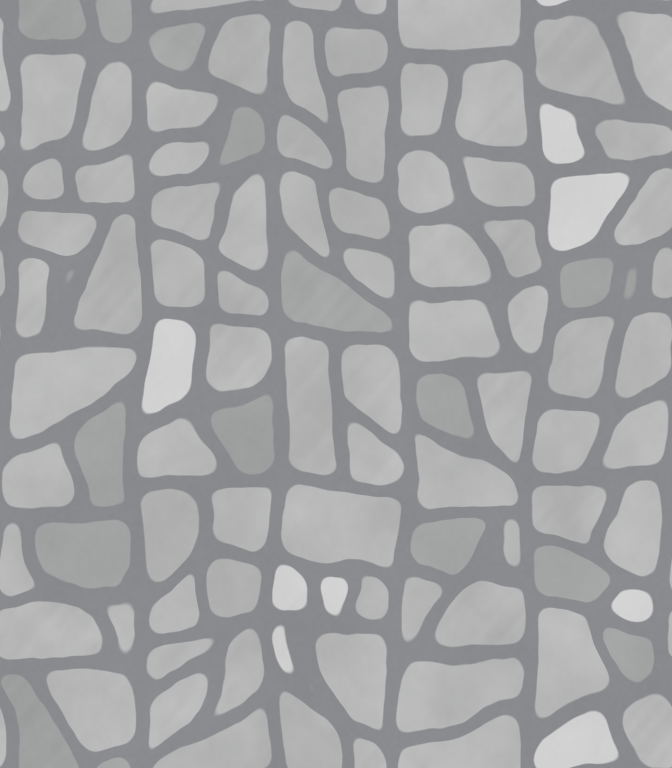
Give the GLSL for this texture, as a WebGL 2 fragment shader.

```glsl
#version 300 es
precision highp float;

#define BLOCKS 5.0
#define BLOCK_SIZE vec2(0.875, 1.0)
#define HALF_GAP 0.046
#define ROUNDING 0.11
#define TILT 1.1
#define BEND 0.16
#define SWAY 0.24
#define WOBBLE 0.065
#define ROUGHNESS 0.012
#define DARK_SHARE 0.17
#define PALE_SHARE 0.04

uniform vec2 u_resolution;
out vec4 fragColor;

// Integer hash giving three values in 0..1
vec3 hash3(vec3 key) {
    uvec3 v = uvec3(key) * 1664525u + 1013904223u;
    v.x += v.y * v.z; v.y += v.z * v.x; v.z += v.x * v.y;
    v ^= v >> 16u;
    v.x += v.y * v.z; v.y += v.z * v.x; v.z += v.x * v.y;
    return vec3(v >> 8u) / 16777216.0;
}

// Value noise that wraps after a whole number of lattice steps
vec3 wrapNoise(vec2 p, vec2 period, float seed) {
    vec2 i = floor(p), f = fract(p);
    f = f * f * (3.0 - 2.0 * f);
    vec2 a = mod(i, period), b = mod(i + 1.0, period);
    return mix(mix(hash3(vec3(a, seed)), hash3(vec3(b.x, a.y, seed)), f.x),
               mix(hash3(vec3(a.x, b.y, seed)), hash3(vec3(b, seed)), f.x), f.y);
}

vec3 tileNoise(vec2 uv, float count, float seed) {
    return wrapNoise(uv * count, vec2(count), seed) - 0.5;
}

float smoothMin(float a, float b) {
    float h = max(ROUNDING - abs(a - b), 0.0) / ROUNDING;
    return min(a, b) - h * h * ROUNDING * 0.25;
}

// Splits a block by slanted, bent cuts; returns distance to the nearest joint
float stoneDistance(vec2 q, vec2 cell, out float id) {
    vec2 p = fract(q) * BLOCK_SIZE;
    vec2 lo = vec2(0.0), hi = BLOCK_SIZE;
    vec2 border = min(p, BLOCK_SIZE - p);
    float d = smoothMin(border.x, border.y);
    id = 1.0;
    for (int level = 0; level < 3; level++) {
        vec2 extent = hi - lo;
        vec3 r = hash3(vec3(cell, id));
        vec3 r2 = hash3(vec3(cell, id + 100.0));
        if (r2.x > smoothstep(0.12, 0.6, extent.x * extent.y)) break;

        vec2 axis = extent.x * mix(0.8, 1.5, r.x) > extent.y ? vec2(1, 0) : vec2(0, 1);
        float span = dot(extent, axis.yx);
        float t = dot(p - lo, axis.yx) / span - 0.5;
        float cut = dot(lo + extent * mix(0.36, 0.64, r.y), axis);
        float tilt = (r.z - 0.5) * TILT;
        float bend = (r2.y - 0.5) * BEND;
        float s = dot(p, axis) - cut - span * (tilt * t + bend * sin(6.2832 * t));
        s *= inversesqrt(1.0 + tilt * tilt);

        d = smoothMin(d, abs(s));
        if (s > 0.0) lo = mix(lo, vec2(cut), axis);
        else hi = mix(hi, vec2(cut), axis);
        id = id * 2.0 + step(0.0, s);
    }
    return d;
}

void main() {
    vec2 uv = gl_FragCoord.xy / u_resolution;

    // Hand-laid irregularity of the courses and edges
    vec2 q = uv * BLOCKS;
    q += tileNoise(uv, 5.0, 11.0).xy * SWAY;
    q += tileNoise(uv, 16.0, 12.0).xy * WOBBLE;
    q += tileNoise(uv, 64.0, 13.0).xy * ROUGHNESS;
    float column = mod(floor(q.x), BLOCKS);
    q.y += hash3(vec3(column, 3.0, 7.0)).x * 0.5;
    vec2 cell = mod(floor(q), BLOCKS);

    float id;
    float d = stoneDistance(q, cell, id) - HALF_GAP;
    vec3 pick = hash3(vec3(cell, id + 200.0));

    // Soft stains and diagonal brush streaks
    float cloud = tileNoise(uv, 12.0, 21.0).x * 0.5 + tileNoise(uv, 27.0, 22.0).x * 0.3
                + tileNoise(uv, 70.0, 23.0).x * 0.15;
    vec2 slanted = vec2(70.0 * (uv.x - uv.y), 9.0 * (uv.x + uv.y));
    float streak = wrapNoise(slanted, vec2(70.0, 9.0), 24.0).x - 0.5;
    float grain = tileNoise(uv, 180.0, 25.0).x;

    // Stone tones
    vec3 stone = vec3(0.708, 0.711, 0.709) + (pick.y - 0.5) * 0.03;
    float stain = 0.085;
    if (pick.x < DARK_SHARE) {
        stone = vec3(0.630, 0.636, 0.635) + (pick.y - 0.5) * 0.03;
        stain = 0.05;
    } else if (pick.x > 1.0 - PALE_SHARE) {
        stone = vec3(0.820);
        stain = 0.04;
    }
    stone += cloud * stain + streak * 0.022 * step(0.6, pick.z) + grain * 0.008;

    vec3 mortar = vec3(0.535, 0.543, 0.556) + cloud * 0.022 + grain * 0.01;

    float pixel = BLOCKS / u_resolution.y;
    fragColor = vec4(mix(mortar, stone, smoothstep(-pixel, pixel, d)), 1.0);
}
```
